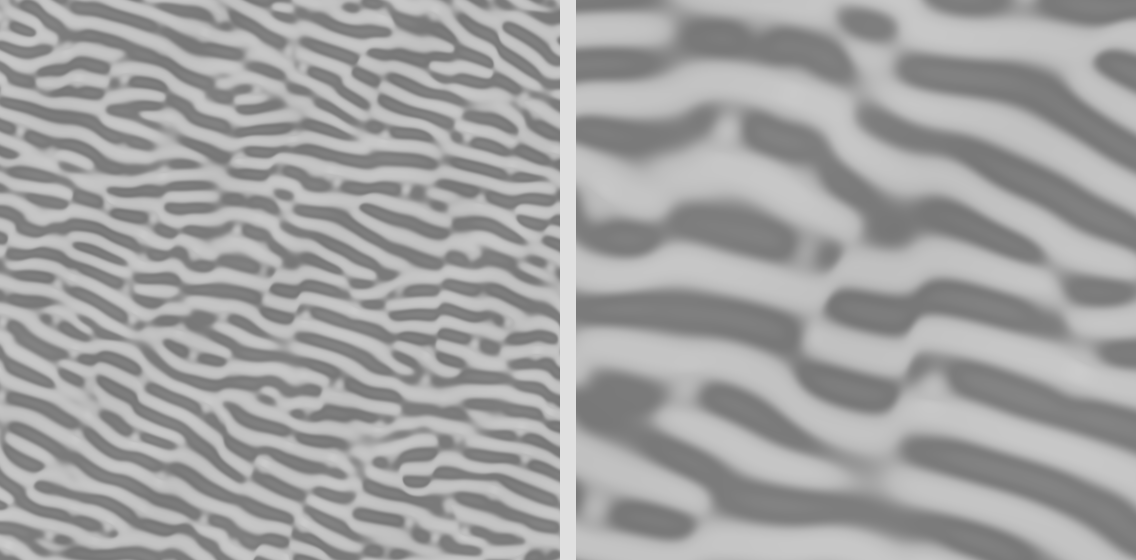
Left, the full canvas; right, a detail of the centre.
Give the GLSL for this pattern, as a WebGL 1 fragment shader.

```glsl
precision highp float;
// Slanted grey lens-shaped hollows between soft, branching pale ridges.
uniform vec2 u_resolution;

#define TILT 0.30        // downward slope of the ridges, radians
#define SPREAD 0.42      // random turn of each wave patch
#define FREQUENCY 21.5   // ridges per canvas height
#define PATCH 0.10       // radius of a wave patch
#define SOFT_AMP 0.5     // amplitude below which ridges merge
#define MERGE_LEVEL 0.35 // height of merged areas
#define BRIDGE_CELL vec2(0.12, 0.046)
#define BRIDGE_SIZE vec2(0.0125, 0.019)
#define DARK 0.480
#define LIGHT 0.738

const float TAU = 6.2831853;

vec3 hash3(vec2 p) {
  vec3 q = vec3(dot(p, vec2(127.1, 311.7)),
                dot(p, vec2(269.5, 183.3)),
                dot(p, vec2(419.2, 371.9)));
  return fract(sin(q) * 43758.547);
}

// Sum of windowed waves with random place, turn and phase, as a complex value.
vec2 ridgeWaves(vec2 p) {
  vec2 g = p / PATCH;
  vec2 base = floor(g);
  vec2 sum = vec2(0.0);
  for (int j = -1; j <= 1; j++) {
    for (int i = -1; i <= 1; i++) {
      vec2 cell = base + vec2(float(i), float(j));
      for (int k = 0; k < 3; k++) {
        vec2 seed = cell + float(k) * vec2(37.0, 59.0);
        vec3 place = hash3(seed + 11.0);
        vec3 wave = hash3(seed + 83.5);
        vec2 d = g - cell - place.xy;
        float window = max(1.0 - dot(d, d), 0.0);
        window *= window * window;
        float drift = 0.09 * sin(cell.x * 0.5 + cell.y * 0.4);
        float angle = TILT + drift + SPREAD * (wave.x * 2.0 - 1.0);
        float freq = FREQUENCY * mix(0.9, 1.1, wave.y);
        float phase = TAU * (freq * PATCH * dot(d, vec2(sin(angle), cos(angle))) + wave.z);
        sum += window * vec2(cos(phase), sin(phase));
      }
    }
  }
  return sum;
}

// Scattered short blobs that close off the hollows, some only faintly.
float bridges(vec2 p) {
  float c = cos(TILT), s = sin(TILT);
  vec2 q = vec2(c * p.x - s * p.y, s * p.x + c * p.y);
  vec2 base = floor(q / BRIDGE_CELL);
  float strongest = 0.0;
  for (int j = -1; j <= 1; j++) {
    for (int i = -1; i <= 1; i++) {
      vec2 cell = base + vec2(float(i), float(j));
      vec3 h = hash3(cell + 171.0);
      vec2 d = (q - (cell + h.xy) * BRIDGE_CELL) / BRIDGE_SIZE;
      float blob = smoothstep(0.0, 0.75, h.z) * exp(-dot(d, d));
      strongest += blob * (1.0 - strongest);
    }
  }
  return strongest;
}

void main() {
  vec2 p = gl_FragCoord.xy / min(u_resolution.x, u_resolution.y);

  // Even out the wave height; weak areas settle at a pale level.
  vec2 w = ridgeWaves(p);
  float soft = SOFT_AMP * SOFT_AMP;
  float power = dot(w, w) + soft;
  float height = w.x * inversesqrt(power) + MERGE_LEVEL * soft / power;

  float bridge = bridges(p);
  height += bridge * max(0.5 - height, 0.0);

  // Steep walls, a slightly raised floor and gently rounded crests.
  float shade = mix(DARK, LIGHT, smoothstep(-0.5, 0.6, height));
  shade += 0.025 * smoothstep(-0.6, -1.0, height);
  shade += 0.030 * smoothstep(0.45, 0.95, height);
  shade += 0.025 * bridge * bridge * smoothstep(0.3, 0.8, height);

  // Broad, faint unevenness.
  shade += 0.007 * (sin(p.x * 31.0 + 2.0 * sin(p.y * 17.0)) + sin(p.y * 23.0 - p.x * 13.0));

  gl_FragColor = vec4(vec3(shade), 1.0);
}
```
